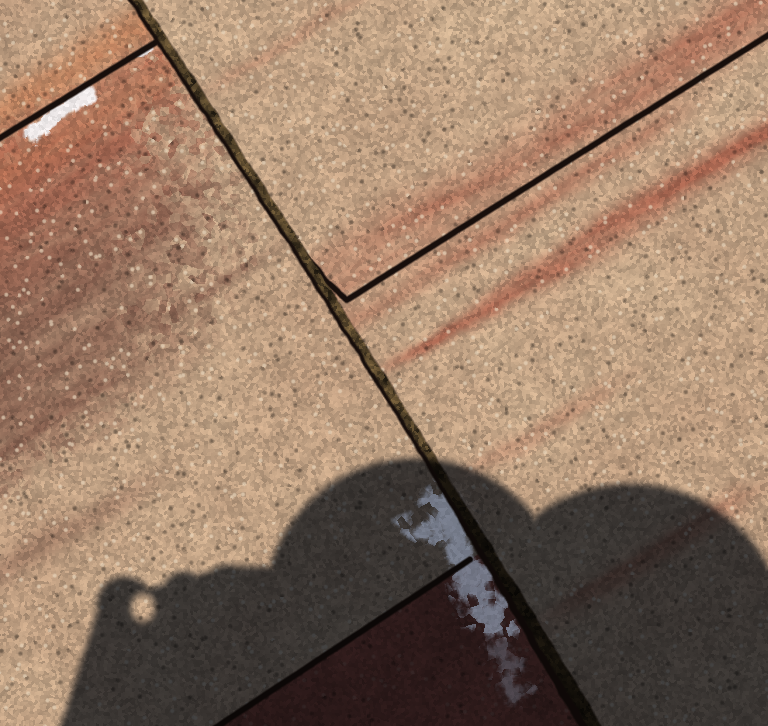
A Shadertoy shader for this texture:

```glsl
// Sunlit sandstone paving: four slabs split by a mossy joint and thin seams,
// tinted by slanted mineral streaks, with paint smears and a rounded shadow.
// Cellular noise makes the grain, layered sines the streaks, distances the rest.

const vec3 SAND = vec3(0.725, 0.595, 0.485);
const vec3 PALE_SAND = vec3(0.775, 0.665, 0.545);
const vec3 RUST = vec3(0.64, 0.37, 0.29);
const vec3 UMBER = vec3(0.50, 0.35, 0.29);
const vec3 ORANGE = vec3(0.74, 0.47, 0.32);
const vec3 RED_SLAB = vec3(0.55, 0.29, 0.25);
const vec3 GAP = vec3(0.09, 0.055, 0.045);
const vec3 MOSS = vec3(0.36, 0.29, 0.18);
const vec3 PAINT_LIT = vec3(0.93, 0.91, 0.91);
const vec3 PAINT_SHADE = vec3(0.50, 0.53, 0.60);
const vec3 SHADE_TINT = vec3(0.30, 0.33, 0.38);
const vec2 GRAIN_DIR = vec2(0.846, 0.533);   // direction of the streaks
const float SHADE_BLUR = 0.009;
const float SEAM_WIDTH = 0.0042;

vec2 hash2(vec2 p) {
    vec3 h = fract(p.xyx * vec3(0.1031, 0.1030, 0.0973));
    h += dot(h, h.yzx + 33.33);
    return fract((h.xx + h.yz) * h.zy);
}

// x: distance to the nearest cell point, y: random value of that cell
vec2 cells(vec2 p) {
    vec2 id = floor(p), best = vec2(9.0, 0.0);
    for (int j = -1; j <= 1; j++)
    for (int i = -1; i <= 1; i++) {
        vec2 c = id + vec2(i, j), h = hash2(c);
        float d = length(c + h - p);
        if (d < best.x) best = vec2(d, hash2(c + 71.0).x);
    }
    return best;
}

// Layered, warped sines in the range -1 to 1
float waves(vec2 p) {
    float sum = 0.0, amp = 0.5;
    for (int i = 0; i < 5; i++) {
        sum += amp * sin(p.x + 1.7 * sin(p.y * 0.8 + float(i))) * cos(p.y + sin(p.x * 0.7));
        p = mat2(1.5, 1.1, -1.1, 1.5) * p + 3.1;
        amp *= 0.6;
    }
    return sum;
}

float segment(vec2 p, vec2 a, vec2 b) {
    vec2 d = b - a;
    return length(p - a - d * clamp(dot(p - a, d) / dot(d, d), 0.0, 1.0));
}

float ink(float d, float soft) { return 1.0 - smoothstep(-soft, soft, d); }

float band(float v, float lo, float hi, float soft) {
    return smoothstep(lo - soft, lo + soft, v) * (1.0 - smoothstep(hi - soft, hi + soft, v));
}

float streak(vec2 q, float t, float w, float s0, float s1) {
    float k = (q.y - t) / w;
    return exp(-k * k) * band(q.x, s0, s1, 0.07);
}

float shadowShape(vec2 p) {
    float top = min(0.17 + 0.28 * (p.x - 0.134), 0.22);
    float d = max(dot(p - vec2(0.083, 0.0), vec2(-0.953, 0.304)), p.y - top);
    d = min(d, length(p - vec2(0.572, 0.160)) - 0.209);
    d = min(d, length(p - vec2(0.868, 0.118)) - 0.216);
    d = min(d, length(p - vec2(0.172, 0.167)) - 0.039);
    d = min(d, length(p - vec2(0.255, 0.180)) - 0.033);
    d = min(d, length(p - vec2(0.314, 0.185)) - 0.037);
    return max(d, 0.016 - length((p - vec2(0.197, 0.163)) * vec2(1.0, 0.85)));
}

void mainImage(out vec4 fragColor, in vec2 fragCoord) {
    vec2 p = fragCoord / iResolution.y;
    float aa = 1.0 / iResolution.y;
    vec2 fine = cells(p * 210.0), coarse = cells(p * 85.0);
    float rough = waves(p * 70.0), cloud = waves(p * 13.0);

    // Streak space: x along the grain, y across it
    vec2 q = vec2(dot(p, GRAIN_DIR), dot(p, vec2(-GRAIN_DIR.y, GRAIN_DIR.x)));
    float fibre = waves(q * vec2(9.0, 60.0));
    q.y += 0.006 * cloud + 0.003 * rough;

    // Slab layout
    float jointX = 0.813 - 0.627 * p.y + 0.010 * sin(3.1416 * p.y);
    float joint = (p.x - jointX) * 0.847 + 0.0018 * rough;
    float right = smoothstep(-aa, aa, joint), left = 1.0 - right;
    float redSlab = left * ink(p.y - 0.229 - 0.66 * (p.x - 0.647), aa);

    // Sandstone and its mineral stains
    vec3 col = mix(SAND, PALE_SAND, clamp(0.35 + 0.45 * cloud + 0.25 * right * p.y, 0.0, 1.0));
    float rust = 0.85 * streak(q, 0.130, 0.010 + 0.012 * band(q.x, 0.9, 1.5, 0.15), 0.73, 1.6);
    rust += 0.65 * streak(q, 0.278, 0.037, 0.66, 1.6) + 0.45 * streak(q, 0.214, 0.018, 0.62, 1.25);
    rust += 0.45 * streak(q, -0.050, 0.013, 0.76, 0.98) + 0.6 * streak(q, -0.278, 0.018, 0.72, 1.05);
    rust += 0.45 * streak(q, 0.584, 0.009, 0.74, 0.95);
    col = mix(col, RUST, right * clamp(rust * (0.85 + 0.5 * fibre), 0.0, 0.9));
    float reach = 0.44 + 0.7 * (q.y - 0.26) + 0.08 * cloud;
    float flake = 0.16 * (coarse.y - 0.5) + 0.05 * fibre;
    float stain = band(q.y + 0.25 * flake, 0.285, 0.69, 0.045) * (1.0 - smoothstep(-0.10, 0.10, q.x - reach + flake));
    stain = stain * (0.78 + 0.4 * fibre) + 0.4 * streak(q, 0.176, 0.018, -0.2, 0.36);
    stain += 0.45 * streak(q, 0.355, 0.012, 0.50, 0.66);
    col = mix(col, mix(UMBER, RUST, smoothstep(0.42, 0.66, q.y)), left * clamp(stain, 0.0, 0.9));
    col = mix(col, ORANGE, left * (0.65 * streak(q, 0.715, 0.028, -0.2, 1.2) + 0.3 * streak(q, 0.64, 0.03, 0.3, 0.9)));
    col = mix(col, RED_SLAB * (1.0 + 0.15 * cloud), redSlab);

    // Sand grains, pale quartz and dark pits
    col *= 1.0 + 0.24 * (fine.y - 0.5) + 0.07 * rough;
    float quartz = step(0.87, coarse.y) * ink(coarse.x - 0.23, 0.12);
    float pit = step(coarse.y, 0.10) * ink(coarse.x - 0.24, 0.16);
    col = mix(col, vec3(0.91, 0.84, 0.74), 0.65 * quartz * (1.0 - 0.7 * redSlab));
    col *= 1.0 - 0.32 * pit;

    // Cast shadow
    float shade = ink(shadowShape(p), SHADE_BLUR);
    col *= mix(vec3(1.0), SHADE_TINT, shade);

    // Paint smears with ragged rims
    float rag = 0.011 * rough + 0.014 * (coarse.y - 0.5);
    float smear = ink(segment(p, vec2(0.045, 0.818), vec2(0.118, 0.872)) - 0.012 + 0.5 * rag, 0.003);
    smear = max(smear, ink(segment(p, vec2(0.190, 0.924), vec2(0.209, 0.934)) - 0.004 + 0.3 * rag, 0.002));
    float spill = segment(p, vec2(0.615, 0.305), vec2(0.637, 0.235)) - 0.022;
    spill = min(spill, segment(p, vec2(0.555, 0.275), vec2(0.610, 0.252)) - 0.006);
    spill = min(spill, segment(p, vec2(0.640, 0.220), vec2(0.682, 0.135)) - 0.017);
    smear = max(smear, 0.85 * ink(spill + 1.6 * rag, 0.010));
    smear = max(smear, 0.4 * ink(segment(p, vec2(0.682, 0.13), vec2(0.705, 0.05)) - 0.012 + 2.0 * rag, 0.012));
    col = mix(col, mix(PAINT_LIT, PAINT_SHADE, shade) * (0.94 + 0.12 * fine.y), smear * (1.0 - 0.8 * right));

    // Thin seams between slabs
    vec2 w = p + 0.0012 * rough;
    float seam = segment(w, vec2(0.478, 0.587), vec2(1.07, 0.959));
    seam = min(seam, segment(w, vec2(0.406, 0.665), vec2(0.450, 0.612)));
    seam = min(seam, segment(w, vec2(0.450, 0.612), vec2(0.478, 0.587)));
    seam = min(seam, segment(w, vec2(-0.01, 0.804), vec2(0.2135, 0.941)));
    seam = min(seam, segment(w, vec2(0.647, 0.229), vec2(0.290, -0.007)));
    col = mix(col, GAP * mix(1.0, 0.5, shade), ink(seam - SEAM_WIDTH, 0.0018));

    // Mossy main joint: dark walls around an earthy filling
    float halfWidth = 0.0085 + 0.005 * ink(p.y - 0.22, 0.2);
    vec3 fill = MOSS * (0.6 + 0.6 * fine.y + 0.4 * rough) * mix(1.0, 0.22, shade);
    fill = mix(GAP * mix(1.0, 0.6, shade), fill, band(joint, -0.003, halfWidth, 0.002));
    col = mix(col, fill, ink(abs(joint) - halfWidth, 0.002));

    fragColor = vec4(clamp(col, 0.0, 1.0), 1.0);
}
```
